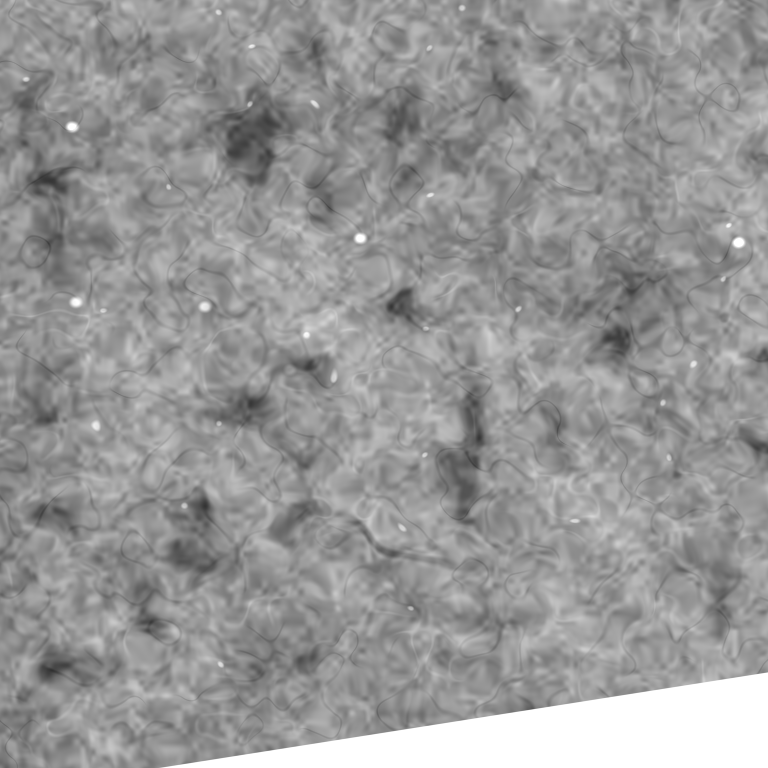
Reproduce this texture procedurally as a WebGL 1 fragment shader.

```glsl
precision highp float;
uniform vec2 u_resolution;

float hash(vec2 p) {
  return fract(sin(dot(p, vec2(127.1, 311.7))) * 43758.5453);
}

float noise(vec2 p) {
  vec2 cell = floor(p), f = fract(p);
  f = f * f * (3.0 - 2.0 * f);
  return mix(mix(hash(cell), hash(cell + vec2(1.0, 0.0)), f.x),
             mix(hash(cell + vec2(0.0, 1.0)), hash(cell + 1.0), f.x), f.y);
}

float fbm(vec2 p) {
  float sum = 0.0, weight = 0.55;
  for (int i = 0; i < 3; i++) {
    sum += weight * noise(p);
    p = mat2(1.6, 1.2, -1.2, 1.6) * p + 17.3;
    weight *= 0.5;
  }
  return sum / 0.9625;
}

// Thin curved lines where the noise crosses its middle value
float veins(vec2 p, float width) {
  return 1.0 - smoothstep(0.0, width, abs(noise(p) - 0.5));
}

// Sparse bright dots, one candidate per cell
float specks(vec2 p, float density) {
  vec2 cell = floor(p);
  vec2 center = 0.25 + 0.5 * vec2(hash(cell + 3.1), hash(cell + 8.7));
  vec2 d = (fract(p) - center) * vec2(0.85, 1.0);
  float present = step(1.0 - density, hash(cell + 21.4));
  return present * (1.0 - smoothstep(0.04, 0.13, length(d)));
}

void main() {
  vec2 uv = gl_FragCoord.xy / u_resolution;
  vec2 warp = vec2(noise(uv * 30.0), noise(uv * 30.0 + 51.0)) - 0.5;
  vec2 p = uv + 0.018 * warp;
  mat2 turn = mat2(0.8, 0.6, -0.6, 0.8);

  // Grain from broad mottling down to fine speckle
  float gray = 0.596;
  gray += 0.08 * (noise(p * 6.0 + 4.0) - 0.5);
  gray += 0.10 * (noise(turn * p * 22.0) - 0.5);
  gray += 0.13 * (noise(turn * p * 58.0 + 9.0) - 0.5);
  gray += 0.17 * (noise(p * 115.0) - 0.5);

  // Short light and dark strokes
  float strokeMask = smoothstep(0.45, 0.75, noise(uv * 24.0 + 70.0));
  gray += 0.06 * strokeMask * veins(p * 38.0 + 13.0, 0.13);
  gray -= 0.07 * (1.0 - strokeMask) * veins(turn * p * 30.0 + 37.0, 0.07);

  // Soft dark patches, denser toward the top
  float patchField = fbm(p * 15.0 + 31.0) + 0.16 * (noise(uv * 4.0 + 5.0) - 0.5);
  patchField += 0.07 * (uv.y - 0.5);
  gray -= 0.09 * smoothstep(0.56, 0.72, patchField);
  gray -= 0.16 * smoothstep(0.70, 0.84, patchField);

  // Dark curved scratch
  float arc = abs(length(p - vec2(0.58, 0.42)) - 0.156);
  float arcSpan = smoothstep(0.43, 0.47, uv.x) * (1.0 - smoothstep(0.57, 0.62, uv.x));
  arcSpan *= 1.0 - smoothstep(0.32, 0.36, uv.y);
  gray -= 0.16 * arcSpan * (1.0 - smoothstep(0.002, 0.010, arc));

  // Pale blocky spot with a fainter left side
  vec2 block = abs(uv - vec2(0.415, 0.564)) - vec2(0.020, 0.024);
  vec2 halo = abs(p - vec2(0.39, 0.565)) - vec2(0.035, 0.022);
  gray += 0.09 * (1.0 - smoothstep(-0.004, 0.006, max(block.x, block.y)));
  gray += 0.06 * (1.0 - smoothstep(-0.010, 0.010, max(halo.x, halo.y)));

  // Bright flecks, mostly in the upper half
  float upper = smoothstep(0.4, 0.7, uv.y);
  gray += 0.5 * upper * specks(uv * 14.0, 0.08);
  gray += 0.25 * specks(p * 26.0 + 6.0, 0.05);

  // White wedge under the slanted lower edge
  float edge = (uv.y - 0.157 * (uv.x - 0.207)) * u_resolution.y;
  gray = mix(1.0, clamp(gray, 0.1, 1.0), smoothstep(-0.7, 0.7, edge));

  gl_FragColor = vec4(vec3(gray), 1.0);
}
```
